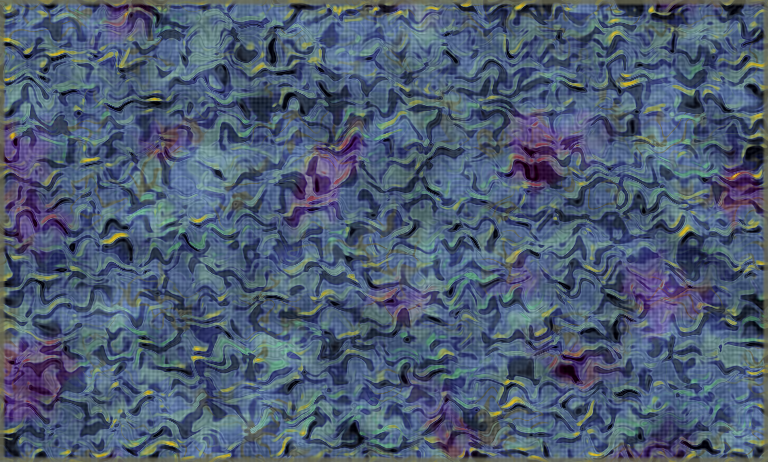
Give the GLSL for this texture, as a WebGL 2 fragment shader.

```glsl
#version 300 es
precision highp float;
// Draws a woven blue cloth covered in curling embossed strokes, with violet patches and yellow flecks.

#define STROKE_FREQ vec2(23.0, 42.0)
#define CURL_FREQ vec2(21.0, 19.0)
#define CURL_AMOUNT 0.031
#define LIGHT_OFFSET vec2(0.005, -0.009)
#define WEAVE_COUNT 110.0
#define WEAVE_DEPTH 0.06
#define BLUE vec3(0.30, 0.38, 0.53)
#define NAVY vec3(0.19, 0.22, 0.44)
#define SLATE vec3(0.17, 0.22, 0.30)
#define TEAL vec3(0.40, 0.52, 0.51)
#define OLIVE vec3(0.34, 0.34, 0.24)
#define STRAW vec3(0.57, 0.60, 0.34)

uniform vec2 u_resolution;
out vec4 fragColor;

const float TAU = 6.28319;
const vec3 INK = vec3(0.04, 0.05, 0.09);
const vec3 GOLD = vec3(0.82, 0.70, 0.12);
const vec3 CRIMSON = vec3(0.56, 0.17, 0.24);

// Integer hash giving a gradient vector in -1..1
vec2 hashGradient(vec2 cell) {
    const uint MUL = 1664525u;
    uvec2 v = uvec2(ivec2(cell) + 4096) * MUL + 1013904223u;
    for (int i = 0; i < 2; i++) {
        v.x += v.y * MUL;
        v.y += v.x * MUL;
        v ^= v >> 16u;
    }
    return vec2(v & 65535u) / 32767.5 - 1.0;
}

// Gradient noise, roughly -1..1
float noise(vec2 p) {
    vec2 i = floor(p), f = p - i;
    vec2 u = f * f * f * (f * (f * 6.0 - 15.0) + 10.0);
    vec2 e = vec2(0.0, 1.0);
    float a = dot(hashGradient(i), f);
    float b = dot(hashGradient(i + e.yx), f - e.yx);
    float c = dot(hashGradient(i + e.xy), f - e.xy);
    float d = dot(hashGradient(i + e.yy), f - e.yy);
    return 2.0 * mix(mix(a, b, u.x), mix(c, d, u.x), u.y);
}

// Domain bent into small curls
vec2 curled(vec2 p) {
    vec2 q = p * CURL_FREQ;
    return p + CURL_AMOUNT * vec2(noise(q + 31.7), noise(q + 73.2));
}

// Height of the curled, mostly level strokes
float strokes(vec2 p) {
    vec2 q = curled(p) * STROKE_FREQ;
    return noise(q) + 0.55 * noise(q * 1.7 + 9.4);
}

void main() {
    vec2 p = gl_FragCoord.xy / u_resolution.y;
    float aspect = u_resolution.x / u_resolution.y;
    vec2 toEdge = min(p, vec2(aspect, 1.0) - p);
    float edge = min(toEdge.x, toEdge.y);
    float nearEdge = 1.0 - smoothstep(0.014, 0.05, edge);

    // Relief, its lit side, thin looping threads and contour ripples
    float height = strokes(p);
    float lit = strokes(p + LIGHT_OFFSET) - height;
    float ripple = cos(height * 9.0);
    vec2 bent = curled(p + 3.0);
    float loops = 1.0 - smoothstep(0.04, 0.22, abs(noise(bent * vec2(19.0, 30.0))));

    // Broad patches that steer the colour, ragged along the strokes
    vec2 ragged = p + 1.2 * (bent - p - 3.0);
    float violet = smoothstep(0.25, 0.85, noise(ragged * vec2(4.5, 6.0) + 17.3));
    float green = smoothstep(0.0, 0.7, noise(ragged * vec2(6.0, 8.0) + 52.6));
    float pale = smoothstep(0.1, 0.55, noise(ragged * vec2(9.0, 13.0) + 36.4));
    float warm = smoothstep(-0.1, 0.5, noise(ragged * 8.0 + 5.8) + 0.5 * nearEdge);
    float fleck = smoothstep(0.05, 0.5, noise(p * 13.0 + 88.1) + 0.8 * nearEdge);
    float dull = smoothstep(-0.6, 0.0, noise(p * 9.0 + 41.5));
    float tone = noise(p * 6.0 + 64.9) + noise(p * vec2(11.0, 15.0) + 23.6);
    float depth = height - 0.22 * tone;

    // Dark strokes over blue, light strokes beside them
    vec3 color = mix(BLUE, TEAL, 0.85 * pale);
    color = mix(color, NAVY, smoothstep(0.0, 0.35, depth));
    color = mix(color, mix(TEAL, OLIVE, warm), loops * mix(0.3, 0.75, warm));
    color = mix(color, SLATE, dull * smoothstep(0.2, 0.55, depth));
    color = mix(color, TEAL, smoothstep(0.2, 0.8, lit));
    color = mix(color, INK, smoothstep(0.65, 1.1, depth + 0.35 * nearEdge));

    // Tints, crimson edges and yellow flecks
    color *= 1.0 + 0.17 * tone;
    color += violet * vec3(0.07, -0.09, 0.005);
    color += green * smoothstep(0.0, 0.8, lit) * vec3(-0.05, 0.07, -0.03);
    color = mix(color, CRIMSON, 0.7 * violet * smoothstep(0.6, 1.1, lit));
    color = mix(color, STRAW, fleck * smoothstep(0.3, 0.8, lit) * (1.0 - violet));
    color = mix(color, GOLD, fleck * smoothstep(1.0, 1.6, lit + 0.35 * nearEdge));

    // Ripples, woven threads and fine grain
    vec2 thread = cos(p * WEAVE_COUNT * TAU);
    float flatness = 1.0 - 0.6 * smoothstep(0.1, 0.6, abs(height));
    color += 0.04 * ripple;
    color += WEAVE_DEPTH * flatness * 0.5 * (thread.x + thread.y);
    color += 0.035 * noise(p * 120.0 + 3.3);

    // Faded selvage around the rim
    float rim = 1.0 - smoothstep(0.005, 0.014, edge);
    color = mix(color, vec3(0.43, 0.43, 0.33), 0.75 * rim);

    fragColor = vec4(clamp(color, 0.0, 1.0), 1.0);
}
```
